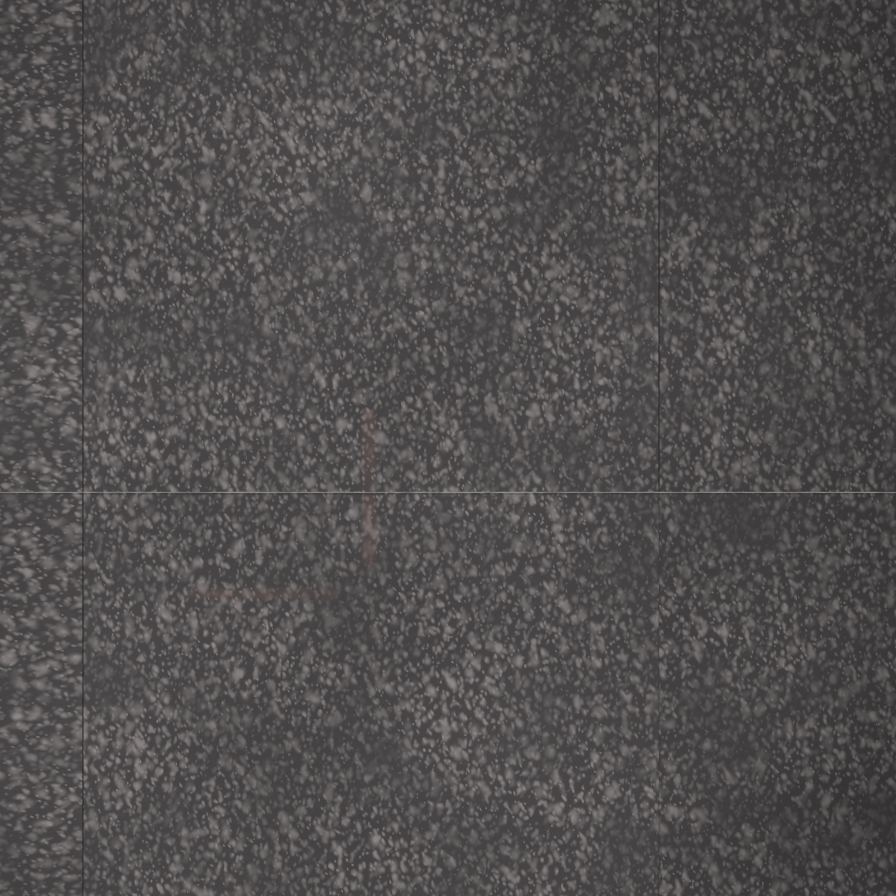
This texture is drawn by a WebGL 2 fragment shader. Its source:

```glsl
#version 300 es
precision highp float;

#define TILE_SIZE 0.643
#define SEAM_CORNER vec2(0.0925, 0.4505)
#define SEAM_WIDTH 0.0018
#define FLECK_SCALE 62.0
#define FLECK_LAYERS 3
#define DARK_STONE vec3(0.262, 0.254, 0.257)
#define PALE_FLECK vec3(0.530, 0.507, 0.503)
#define SEAM_SHADE vec3(0.150, 0.140, 0.140)
#define SEAM_GLINT vec3(0.560, 0.565, 0.550)
#define STAIN_COLOR vec3(0.440, 0.345, 0.325)

uniform vec2 u_resolution;
out vec4 fragColor;

vec2 hash2(vec2 p) {
    vec3 q = fract(p.xyx * vec3(0.1031, 0.1030, 0.0973));
    q += dot(q, q.yzx + 33.33);
    return fract((q.xx + q.yz) * q.zy);
}

float gradientDot(vec2 cell, vec2 offset) {
    return dot(hash2(cell) * 2.0 - 1.0, offset);
}

float gradientNoise(vec2 p) {
    vec2 i = floor(p), f = fract(p);
    vec2 u = f * f * f * (f * (f * 6.0 - 15.0) + 10.0);
    vec2 e = vec2(1.0, 0.0);
    float low = mix(gradientDot(i, f), gradientDot(i + e, f - e), u.x);
    float high = mix(gradientDot(i + e.yx, f - e.yx), gradientDot(i + 1.0, f - 1.0), u.x);
    return mix(low, high, u.y);
}

// One layer of blurred oval chips; overlaps blend without creases
float fleckLayer(vec2 p) {
    vec2 cell = floor(p);
    float bare = 1.0;
    for (int y = -1; y <= 1; y++) {
        for (int x = -1; x <= 1; x++) {
            vec2 id = cell + vec2(x, y);
            vec2 shape = hash2(id + 71.3);
            vec2 d = p - id - hash2(id);
            d.x += d.y * (shape.x - 0.5) * 0.6;
            d *= vec2(1.15, 0.85);
            float radius = mix(0.20, 0.50, shape.y * shape.y);
            float chip = 1.0 - smoothstep(radius * 0.15, radius * 1.3, length(d));
            bare *= 1.0 - chip * mix(0.25, 0.85, shape.x);
        }
    }
    return 1.0 - bare;
}

// Chips of falling size, thinned by patches of bare stone
float fleckCover(vec2 p) {
    vec2 warp = vec2(gradientNoise(p * 90.0), gradientNoise(p * 90.0 + 37.0));
    float patches = gradientNoise(p * 9.0) + 0.8 * gradientNoise(p * 23.0);
    float bare = 1.0;
    float scale = FLECK_SCALE;
    for (int i = 0; i < FLECK_LAYERS; i++) {
        vec2 q = (p + warp * 0.003) * scale + float(i) * 19.7;
        bare *= 1.0 - fleckLayer(q) * clamp(0.80 + patches * 0.8, 0.25, 1.0);
        scale *= 1.45;
    }
    return 1.0 - bare;
}

float line(float dist, float width, float pixel) {
    return 1.0 - smoothstep(width * 0.5 - pixel * 0.5, width * 0.5 + pixel * 0.5, abs(dist));
}

// Soft rubbed streak between two points
float streak(vec2 p, vec2 a, vec2 b, float width) {
    vec2 ab = b - a;
    float t = clamp(dot(p - a, ab) / dot(ab, ab), 0.0, 1.0);
    return 1.0 - smoothstep(width * 0.2, width, length(p - a - ab * t));
}

void main() {
    vec2 uv = gl_FragCoord.xy / u_resolution;
    float pixel = 1.0 / min(u_resolution.x, u_resolution.y);
    vec2 grid = (uv - SEAM_CORNER) / TILE_SIZE;
    vec2 tile = floor(grid);
    vec2 toSeam = (grid - floor(grid + 0.5)) * TILE_SIZE;

    // Each slab has its own grain; the left column is drawn out sideways
    float leftSlab = 1.0 - step(0.0, tile.x);
    vec2 stonePos = uv * mix(vec2(1.0), vec2(0.65, 1.2), leftSlab);
    stonePos += hash2(tile + 5.0) * 7.0 + 3.0;
    float cover = fleckCover(stonePos);
    float grain = gradientNoise(stonePos * vec2(120.0, 190.0));
    vec3 color = mix(DARK_STONE, PALE_FLECK, clamp(cover + grain * 0.10, 0.0, 1.0));

    // Faded reddish marks
    float mark = streak(uv, vec2(0.412, 0.375), vec2(0.412, 0.535), 0.013);
    mark = max(mark, streak(uv, vec2(0.220, 0.337), vec2(0.372, 0.337), 0.011));
    float rub = 0.22 + 0.35 * gradientNoise(uv * 35.0);
    color = mix(color, STAIN_COLOR, mark * clamp(rub, 0.06, 0.40));

    // Light falls off towards the right and the top corner
    float falloff = smoothstep(0.25, 1.0, length((uv - vec2(0.34, 0.40)) * vec2(1.0, 0.85)));
    float tone = 1.05 - 0.30 * falloff - 0.04 * step(1.0, tile.x);
    color *= tone + 0.12 * gradientNoise(uv * 4.0 + 11.0);

    // Dark upright joints, nearly closed at the lower right
    float closed = step(0.5, grid.x) * (1.0 - step(0.0, grid.y));
    float wear = 0.75 + 0.5 * gradientNoise(vec2(tile.x, uv.y * 90.0));
    float upright = line(toSeam.x, SEAM_WIDTH, pixel) * mix(0.70, 0.20, closed);
    color = mix(color, SEAM_SHADE, clamp(upright * wear, 0.0, 1.0));

    // Pale level joint with a thin shadow below
    float shadow = line(toSeam.y + SEAM_WIDTH, SEAM_WIDTH, pixel);
    float glint = line(toSeam.y, SEAM_WIDTH * 0.8, pixel);
    float glintWear = 0.70 + 0.5 * gradientNoise(vec2(uv.x * 80.0, 2.5));
    color = mix(color, SEAM_SHADE, shadow * 0.2);
    color = mix(color, SEAM_GLINT, clamp(glint * glintWear, 0.0, 1.0));

    fragColor = vec4(color, 1.0);
}
```
